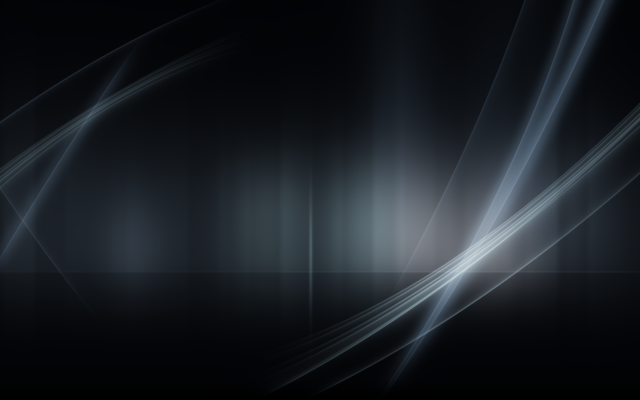
Write a WebGL 2 fragment shader that draws this background.

```glsl
#version 300 es
precision highp float;

uniform vec2 u_resolution;
out vec4 fragColor;

#define HORIZON 0.32
#define GLOW_GAIN 1.0
#define STRAND_GAIN 1.0
#define PANEL_DEPTH 0.28
#define BASE_COLOR vec3(0.008, 0.012, 0.020)
#define HAZE_COLOR vec3(0.80, 0.95, 1.10)
#define TEAL_COLOR vec3(0.82, 1.02, 1.06)
#define WARM_COLOR vec3(1.03, 0.99, 1.01)
#define BLUE_COLOR vec3(0.72, 0.92, 1.12)
#define PALE_COLOR vec3(0.82, 1.01, 1.08)

float hash(float n) {
    return fract(sin(n * 127.1 + 3.7) * 43758.5);
}

float bell(float x, float width) {
    return exp(-x * x / (width * width));
}

// Soft light with separate reach upward and downward
float glow(vec2 p, vec2 center, float width, float up, float down) {
    vec2 d = p - center;
    return bell(d.x, width) * bell(d.y, d.y > 0.0 ? up : down);
}

// Upright translucent panes, each with one crisp side
float panels(float x, float density) {
    float cell = floor(x * density);
    float f = fract(x * density);
    return mix(hash(cell - 1.0), hash(cell), smoothstep(0.0, 0.25, f));
}

// Signed distance to a parabola through three points
float arcDistance(vec2 p, vec2 a, vec2 m, vec2 b) {
    float s = (m.y - a.y) / (m.x - a.x);
    float k = ((b.y - m.y) / (b.x - m.x) - s) / (b.x - a.x);
    float y = a.y + (p.x - a.x) * (s + k * (p.x - m.x));
    float slope = s + k * (2.0 * p.x - a.x - m.x);
    return (p.y - y) / sqrt(1.0 + slope * slope);
}

// Bright rim with a veil trailing off to one side
float strand(float d, float veil, float side) {
    float px = 1.0 / u_resolution.y;
    float inside = d * side;
    float rim = bell(d, max(0.0020, 0.8 * px));
    float sheet = smoothstep(-px, px, inside) * exp(-max(inside, 0.0) / veil);
    return 0.55 * rim + 0.45 * sheet;
}

// Strands fanned between two offsets that pinch along the arc
float bundle(vec2 p, vec2 a, vec2 m, vec2 b, vec3 spread, float veil) {
    float sum = 0.0;
    for (int i = 0; i < 5; i++) {
        float id = float(i);
        vec3 shift = spread * (id / 4.0 + 0.18 * (hash(id + 5.0) - 0.5));
        float d = arcDistance(p, a - vec2(0.0, shift.x), m - vec2(0.0, shift.y), b - vec2(0.0, shift.z));
        sum += strand(d, veil, -1.0) * mix(0.45, 1.0, hash(id + 2.0));
    }
    return sum;
}

vec3 backdrop(vec2 p) {
    vec3 c = HAZE_COLOR * 0.12 * glow(p, vec2(0.85, 0.40), 0.95, 0.27, 0.24);
    c += HAZE_COLOR * 0.08 * glow(p, vec2(0.10, 0.44), 0.24, 0.28, 0.25);
    c += HAZE_COLOR * 0.09 * glow(p, vec2(0.33, 0.38), 0.08, 0.13, 0.14);
    c += TEAL_COLOR * 0.16 * glow(p, vec2(0.67, 0.46), 0.10, 0.14, 0.22);
    c += TEAL_COLOR * 0.29 * glow(p, vec2(0.91, 0.43), 0.09, 0.16, 0.18);
    c += WARM_COLOR * 0.24 * glow(p, vec2(1.04, 0.40), 0.10, 0.17, 0.13);
    c += WARM_COLOR * 0.28 * glow(p, vec2(1.22, 0.36), 0.13, 0.18, 0.11);
    c += HAZE_COLOR * 0.11 * glow(p, vec2(1.35, 0.48), 0.16, 0.18, 0.18);
    c += BLUE_COLOR * 0.08 * glow(p, vec2(0.99, 0.58), 0.09, 0.48, 0.25);
    c += BLUE_COLOR * 0.05 * glow(p, vec2(1.28, 0.60), 0.18, 0.50, 0.30);
    float pane = mix(panels(p.x, 13.0), panels(p.x + 0.31, 7.0), 0.5);
    c *= 1.0 + PANEL_DEPTH * (2.0 * pane - 1.0);

    // Reflecting floor
    float px = 1.0 / u_resolution.y;
    float above = smoothstep(HORIZON - px, HORIZON + px, p.y);
    c *= mix(0.82, 1.0, above) * smoothstep(0.02, 0.36, p.y);
    c += HAZE_COLOR * 0.035 * bell(p.y - HORIZON, 0.0025) * (0.35 + bell(p.x - 1.2, 0.5));
    c += PALE_COLOR * 0.16 * bell(p.x - 0.777, 0.004) * bell(p.y - 0.37, 0.13);
    return c * GLOW_GAIN;
}

vec3 rightStrands(vec2 p) {
    // Broad sweep, brightest where it crosses the glow
    float fade = smoothstep(0.60, 1.08, p.x) * (0.20 + 0.32 * bell(p.x - 1.14, 0.20));
    vec3 c = PALE_COLOR * fade * bundle(p, vec2(0.771, 0.163), vec2(1.135, 0.356), vec2(1.6, 0.745), vec3(0.08, 0.045, 0.055), 0.014);
    float low = arcDistance(p, vec2(0.646, 0.004), vec2(1.135, 0.305), vec2(1.6, 0.70));
    float outer = arcDistance(p, vec2(0.767, 0.004), vec2(1.146, 0.219), vec2(1.6, 0.567));
    c += PALE_COLOR * strand(low, 0.012, 1.0) * (0.12 + 0.28 * bell(p.x - 1.1, 0.25));
    c += PALE_COLOR * strand(outer, 0.008, 1.0) * (0.16 + 0.20 * bell(p.x - 1.22, 0.20));

    // Steep beams, traced along the height
    vec2 q = p.yx;
    float beam = arcDistance(q, vec2(0.0, 0.955), vec2(0.50, 1.265), vec2(1.0, 1.51));
    float edge = arcDistance(q, vec2(0.0, 0.945), vec2(0.50, 1.235), vec2(1.0, 1.435));
    float thin = arcDistance(q, vec2(0.23, 0.96), vec2(0.708, 1.198), vec2(1.0, 1.3125));
    float rise = smoothstep(0.0, 0.30, p.y);
    c += BLUE_COLOR * rise * (0.20 * bell(beam, 0.024) + 0.11 * bell(edge, 0.018));
    c += BLUE_COLOR * (0.05 + 0.10 * rise) * (strand(beam, 0.025, -1.0) + strand(edge, 0.018, 1.0));
    return c + BLUE_COLOR * 0.12 * strand(thin, 0.022, 1.0) * smoothstep(0.20, 0.45, p.y);
}

vec3 leftStrands(vec2 p) {
    float fade = 1.0 - smoothstep(0.25, 0.66, p.x);
    vec3 c = PALE_COLOR * 0.17 * fade * bundle(p, vec2(0.0, 0.580), vec2(0.25, 0.745), vec2(0.64, 0.945), vec3(0.045, 0.025, 0.055), 0.012);
    float top = arcDistance(p, vec2(0.0, 0.694), vec2(0.27, 0.865), vec2(0.552, 1.0));
    float steep = arcDistance(p, vec2(0.0, 0.354), vec2(0.167, 0.625), vec2(0.354, 0.906));
    float falling = arcDistance(p, vec2(0.0, 0.53), vec2(0.125, 0.354), vec2(0.29, 0.146));
    c += BLUE_COLOR * 0.16 * fade * strand(top, 0.008, -1.0);
    float span = smoothstep(0.20, 0.45, p.y) * (1.0 - smoothstep(0.75, 0.93, p.y));
    c += BLUE_COLOR * span * (0.09 * bell(steep, 0.020) + 0.11 * strand(steep, 0.020, -1.0));
    return c + HAZE_COLOR * 0.09 * strand(falling, 0.010, 1.0) * smoothstep(0.12, 0.38, p.y) * (1.0 - smoothstep(0.1, 0.35, p.x));
}

void main() {
    vec2 p = gl_FragCoord.xy / u_resolution.y;
    p.x *= 1.6 * u_resolution.y / u_resolution.x;
    vec3 color = BASE_COLOR + backdrop(p);
    color += STRAND_GAIN * (rightStrands(p) + leftStrands(p));
    // Gentle shoulder keeps crossings from clipping
    color = color / (1.0 + 0.35 * color * color);
    fragColor = vec4(color * smoothstep(0.0, 0.06, p.y), 1.0);
}
```
